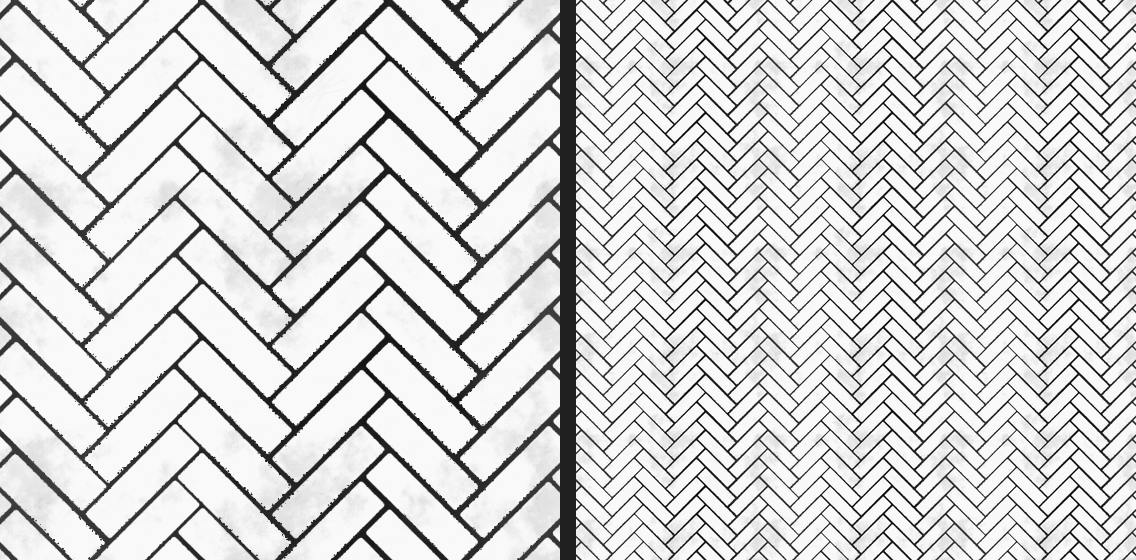
Left: one tile. Right: repeated 3 by 3.
Give the GLSL for this pattern, as a three.js fragment shader.

```glsl
// Worn white herringbone tiles with dark, ragged joints: 3 zigzags across, 10 rows down.
// Each tile is a rounded box on a wrapping 45 degree lattice; layered sines stain the
// faces and cellular noise chips the edges and adds specks.
varying vec2 vUv;

const float TAU = 6.2831853;

vec2 hash2(vec2 p) {
  return fract(sin(vec2(dot(p, vec2(127.1, 311.7)), dot(p, vec2(269.5, 183.3)))) * 4375.85);
}

// Warped sines on integer lattices, so they wrap; about -1 to 1.
float layeredSines(vec2 p, float frequency) {
  float sum = 0.0, amplitude = 0.62;
  vec2 wave = vec2(0.4, 0.9);
  p *= frequency;
  for (int i = 0; i < 6; i++) {
    wave = sin(TAU * p + 1.6 * wave.yx + float(i) * vec2(1.3, 2.1));
    sum += amplitude * (wave.x + wave.y) * 0.6;
    p = mat2(2.0, 1.0, -1.0, 2.0) * p;
    amplitude *= 0.62;
  }
  return sum;
}

// Wrapping cellular noise: distance to the nearest seed, and that seed's random value.
vec2 cellular(vec2 p, float count) {
  vec2 cell = floor(p * count), local = fract(p * count);
  vec2 nearest = vec2(9.0, 0.0);
  for (int y = -1; y <= 1; y++) {
    for (int x = -1; x <= 1; x++) {
      vec2 offset = vec2(float(x), float(y));
      vec2 seed = hash2(mod(cell + offset, count));
      float d = length(offset + seed - local);
      if (d < nearest.x) nearest = vec2(d, seed.x);
    }
  }
  return nearest;
}

float roundedBox(vec2 p, vec2 halfSize, float radius) {
  vec2 q = abs(p) - halfSize + radius;
  return length(max(q, 0.0)) + min(max(q.x, q.y), 0.0) - radius;
}

// Signed distance to the nearest tile, its random value, and height within it.
vec3 herringbone(vec2 p, float gap) {
  vec3 best = vec3(99.0, 0.0, 0.0);
  for (int side = 0; side < 2; side++) {
    float s = float(side);
    vec2 q = p - vec2(1.75, 3.25) - s * vec2(5.0, 1.5);
    float column = floor(q.x / 10.0 + 0.5);
    float middleRow = floor(q.y / 3.0 + 0.5);
    for (int j = -1; j <= 1; j++) {
      float row = middleRow + float(j);
      vec2 local = q - vec2(10.0 * column, 3.0 * row);
      vec2 random = hash2(vec2(mod(column, 3.0) + 3.0 * s, mod(row, 10.0)) + 4.7);
      vec2 along = vec2(local.x + local.y, local.y - local.x) + (random - 0.5) * 0.11;
      vec2 halfSize = mix(vec2(5.0, 1.5), vec2(1.5, 5.0), s) - gap;
      float d = roundedBox(along, halfSize, 0.22);
      if (d < best.x) best = vec3(d, random.x, local.y);
    }
  }
  return best;
}

// Faint fan of hairline scratches around a point.
float scratches(vec2 p) {
  float sum = 0.0;
  for (int i = 0; i < 9; i++) {
    vec2 random = hash2(vec2(float(i), 8.0));
    float angle = 0.1 + 1.1 * random.x;
    vec2 direction = vec2(cos(angle), sin(angle));
    vec2 q = p - vec2(0.0, 0.05 * (random.y - 0.5));
    float across = abs(dot(q, vec2(-direction.y, direction.x)));
    float reach = smoothstep(0.06, 0.03, abs(dot(q, direction)));
    sum += reach * smoothstep(0.0016, 0.0003, across);
  }
  return min(sum, 1.0);
}

void main() {
  float pixel = fwidth(vUv.x) * 42.4;
  float cloud = layeredSines(vUv, 2.0);
  float mottle = layeredSines(vUv + 0.37, 9.0);
  vec2 chip = cellular(vUv, 160.0);
  vec2 speck = cellular(vUv + 0.013 * mottle, 70.0);

  // Tiles: joints narrow left of the centre, chips sit mostly on lower edges.
  float gap = 0.172 - 0.03 * cos(TAU * (vUv.x - 0.3)) + 0.012 * cloud;
  vec3 tile = herringbone((vUv - vec2(0.1953, 0.0312)) * 30.0, gap);
  float ragged = mix(0.25, 1.0, smoothstep(0.3, -0.3, tile.z)) * (0.35 + 0.65 * tile.y);
  float edge = tile.x + ragged * 0.17 * smoothstep(0.5, 0.1, chip.x) * step(0.35, chip.y);
  edge += 0.012 * mottle;
  float face = smoothstep(0.6 * pixel + 0.02, -0.6 * pixel - 0.02, edge);

  // Wear: stains gather in the upper left half, with sparse specks inside them.
  float worn = 0.5 + 0.5 * cos(TAU * (vUv.x - 0.38)) * cos(TAU * (vUv.y - 0.8));
  float stain = smoothstep(0.15, 1.1, cloud + 0.3 * mottle + 0.55 * worn - 0.2);
  float spots = smoothstep(0.3, 0.1, speck.x) * step(0.72, speck.y);
  float light = 0.976 - 0.095 * stain * (0.75 + 0.25 * mottle);
  light -= spots * (0.006 + 0.03 * stain) * sign(speck.y - 0.84);
  float scratch = scratches(vUv - vec2(0.57, 0.835));
  light = mix(light - 0.02 * scratch, 0.985, scratch * stain);

  // Joints: charcoal with cloudy fading.
  float joint = 0.16 + 0.05 * cos(TAU * (vUv.x - 0.1)) + 0.035 * cloud + 0.02 * mottle;
  gl_FragColor = vec4(vec3(mix(clamp(joint, 0.08, 0.26), light, face)), 1.0);
}
```
